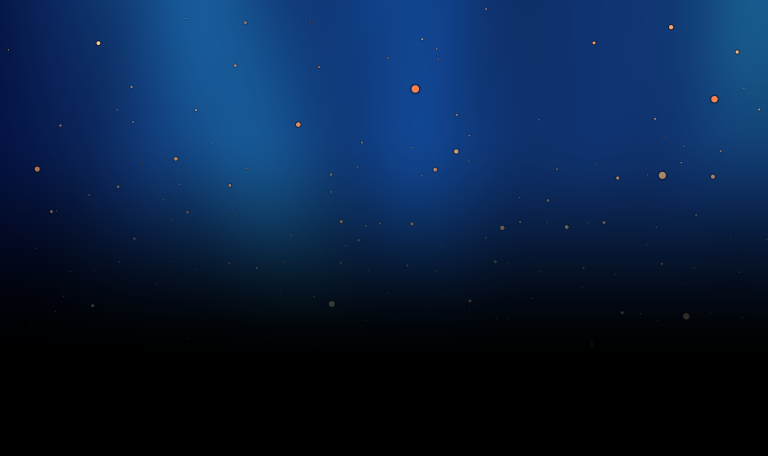
This background is drawn by a WebGL 1 fragment shader. Its source:

```glsl
precision highp float;
// Deep blue water with soft slanted light shafts and drifting amber motes over a black floor.

uniform vec2 u_resolution;

#define FLOOR_Y 0.20
#define CLEAR_Y 0.72
#define RIPPLE 0.10
#define MOTE_CELL 0.14
#define MOTE_KEEP 0.50
#define MOTE_RADIUS 0.0088
#define DUST_CELL 0.055
#define DUST_KEEP 0.36
#define DUST_RADIUS 0.0032

const vec3 WATER = vec3(0.058, 0.195, 0.430);
const vec3 SHADOW = vec3(0.015, 0.065, 0.245);
const vec3 TEAL = vec3(0.092, 0.360, 0.600);
const vec3 AZURE = vec3(0.068, 0.280, 0.580);
const vec3 LAGOON = vec3(0.090, 0.340, 0.530);

float hash(vec2 p) {
  p = fract(p * vec2(0.1031, 0.1137));
  p += dot(p, p.yx + 33.33);
  return fract((p.x + p.y) * p.x * 17.17);
}

vec2 gradient(vec2 cell) {
  float angle = 6.28318 * hash(cell + 7.0);
  return vec2(cos(angle), sin(angle));
}

float gradientNoise(vec2 p) {
  vec2 i = floor(p);
  vec2 f = fract(p);
  vec2 s = f * f * f * (f * (f * 6.0 - 15.0) + 10.0);
  vec2 e = vec2(1.0, 0.0);
  float low = mix(dot(gradient(i), f), dot(gradient(i + e), f - e), s.x);
  float high = mix(dot(gradient(i + e.yx), f - e.yx),
                   dot(gradient(i + 1.0), f - 1.0), s.x);
  return mix(low, high, s.y);
}

// Soft vertical band of light
float shaft(float x, float center, float width) {
  float d = (x - center) / width;
  return exp(-d * d);
}

vec3 waterColor(vec2 uv) {
  float depth = 1.0 - uv.y;
  vec3 color = WATER;
  color = mix(color, TEAL, 0.9 * shaft(uv.x, 0.26 + 0.19 * depth, 0.105));
  color = mix(color, AZURE, 0.85 * shaft(uv.x, 0.53 + 0.03 * depth, 0.085));
  color = mix(color, LAGOON, shaft(uv.x, 0.99, 0.09) * smoothstep(0.45, 0.95, uv.y));

  // Dark left side, leaning right as it descends
  float edge = uv.x - 0.13 * depth;
  color = mix(SHADOW, color, smoothstep(-0.08, 0.17, edge));

  float ripple = gradientNoise(vec2(uv.x * 9.0 + depth * 1.5, uv.y * 1.4));
  color *= 1.0 + RIPPLE * ripple;
  return color * smoothstep(FLOOR_Y, CLEAR_Y, uv.y);
}

// One jittered mote per kept grid cell, with a thin dark rim
vec3 addMotes(vec3 color, vec2 p, float size, float keep, float radius, float seed) {
  vec2 cell = floor(p / size);
  vec2 key = cell + seed;
  vec2 jitter = vec2(hash(key + 11.3), hash(key + 47.9));
  vec2 center = (cell + mix(vec2(0.12), vec2(0.88), jitter)) * size;
  float variety = hash(key + 83.1);
  float r = radius * mix(0.35, 1.0, variety * variety * variety);
  float pixel = 1.0 / u_resolution.y;
  float dist = length(p - center);

  float present = step(hash(key + 29.7), keep);
  float height = smoothstep(0.32, 0.82, center.y);
  float alpha = present * mix(0.38, 1.0, height) * smoothstep(0.21, 0.34, center.y);
  float disc = clamp((r - dist) / pixel + 0.5, 0.0, 1.0);
  float rim = 1.0 - smoothstep(r, r * 1.45 + pixel, dist);

  vec3 warm = mix(vec3(1.0, 0.50, 0.30), vec3(1.0, 0.80, 0.52), hash(key + 61.7));
  vec3 muted = mix(vec3(0.62, 0.46, 0.34), vec3(0.48, 0.58, 0.50), hash(key + 5.9));
  color *= 1.0 - 0.45 * alpha * rim;
  return mix(color, mix(muted, warm, height), alpha * disc);
}

void main() {
  vec2 uv = gl_FragCoord.xy / u_resolution;
  vec2 p = gl_FragCoord.xy / u_resolution.y;
  vec3 color = waterColor(uv);

  // Fine dust gathers in the lower water
  float dustKeep = DUST_KEEP * mix(1.0, 0.3, smoothstep(0.55, 0.85, uv.y));
  vec3 dusted = addMotes(color, p, DUST_CELL, dustKeep, DUST_RADIUS, 19.0);
  color = mix(color, dusted, 0.7);
  color = addMotes(color, p, MOTE_CELL, MOTE_KEEP, MOTE_RADIUS, 131.0);

  gl_FragColor = vec4(color, 1.0);
}
```
